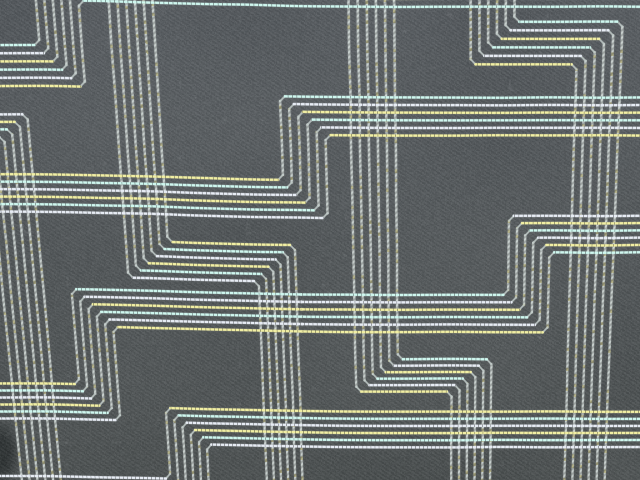
Write a WebGL 2 fragment shader that draws this pattern.

```glsl
#version 300 es
precision highp float;
// Charcoal twill cloth stitched with bundles of six stepped, crossing threads.
uniform vec2 u_resolution;
out vec4 fragColor;

float hash(vec2 p) {
  p = fract(p * vec2(0.1031, 0.1137));
  p += dot(p, p.yx + 33.33);
  return fract((p.x + p.y) * p.x * 7.31 + p.y * 13.7);
}

float noise(vec2 p) {
  vec2 i = floor(p), f = fract(p);
  f *= f * (3.0 - 2.0 * f);
  return mix(mix(hash(i), hash(i + vec2(1, 0)), f.x),
             mix(hash(i + vec2(0, 1)), hash(i + vec2(1, 1)), f.x), f.y);
}

float segment(vec2 p, vec2 a, vec2 b) {
  vec2 d = b - a;
  return length(p - a - d * clamp(dot(p - a, d) / dot(d, d), 0.0, 1.0));
}

// Distances to the runs, the riser and the cut corners of one step
vec3 stair(vec2 p, vec2 span, vec3 s) {
  float cut = 6.0, turn = sign(s.z - s.x) * cut;
  vec2 a = vec2(s.y - cut, s.x), b = vec2(s.y, s.x + turn);
  vec2 c = vec2(s.y, s.z - turn), d = vec2(s.y + cut, s.z);
  return vec3(min(segment(p, vec2(span.x, s.x), a), segment(p, d, vec2(span.y, s.z))),
              segment(p, b, c),
              min(segment(p, a, b), segment(p, c, d)));
}

float cover(float d, float halfWidth, float blur) {
  return 1.0 - smoothstep(halfWidth - blur, halfWidth + blur, d);
}

// Bright dashes across the cloth: yellow, aqua or lilac
vec3 dashColor(float x, float seed, int tint) {
  tint = tint % 3;
  vec3 c = tint == 0 ? vec3(0.91, 0.90, 0.62)
         : tint == 1 ? vec3(0.78, 0.93, 0.90) : vec3(0.87, 0.89, 0.92);
  float t = fract(x / 5.4 + hash(vec2(seed, 3.0)));
  float stitch = smoothstep(0.0, 0.2, t) * smoothstep(1.0, 0.8, t);
  return c * mix(0.68, 1.04, stitch);
}

// Pale twisted thread along the cloth, with slanted plies and tan flecks
vec3 twistColor(vec2 p, float seed) {
  float t = p.y / 12.0 + hash(vec2(seed, 9.0));
  float fleck = smoothstep(0.6, 0.75, fract(t)) * step(0.45, hash(vec2(floor(t), seed)));
  vec3 c = mix(vec3(0.79, 0.82, 0.81), vec3(0.72, 0.71, 0.55), fleck);
  return c * (0.92 + 0.12 * sin(t * 12.566 + p.x * 0.7));
}

// step0: level before, position of riser, level after; pitch: their offset per thread
void bundle(inout vec3 cloth, vec2 p, bool upright, vec2 span, vec3 step0, vec3 pitch, int tint) {
  vec2 q = upright ? p.yx : p;
  float blur = 0.75 * 576.0 / u_resolution.y;
  for (int i = 0; i < 6; i++) {
    vec3 s = step0 + pitch * float(i);
    vec3 d = stair(q, span, s);
    float seed = floor(step0.x + step0.y) + float(i) * 7.0;
    int k = upright ? 5 - i + tint : i + tint + (q.x > s.y ? 1 : 0);
    float across = upright ? d.y : d.x, along = upright ? d.x : d.y;
    cloth += 0.035 * cover(min(across, along), 2.4, 1.6);
    cloth = mix(cloth, twistColor(p, seed), 0.92 * cover(along, 1.55, blur));
    cloth = mix(cloth, vec3(0.76, 0.80, 0.79), 0.85 * cover(d.z, 1.1, blur));
    cloth = mix(cloth, dashColor(p.x, seed, k), cover(across, 1.5, blur));
  }
}

void main() {
  // Canvas is 576 units high, measured down from the top
  vec2 p = gl_FragCoord.xy / u_resolution.y * 576.0;
  p.y = 576.0 - p.y;

  // Twill ground with soft shading and lint
  float twill = sin(p.y * 1.3 - p.x * 0.85) * 0.016;
  float grain = (hash(floor(p / 1.5)) - 0.5) * 0.045;
  float shade = (noise(p / 150.0) - 0.5) * 0.045 + 0.015 - 0.04 * p.y / 576.0;
  vec3 cloth = vec3(0.338, 0.356, 0.372) + twill + grain + shade;
  cloth.b -= 0.014 * p.y / 576.0;
  cloth -= 0.12 * cover(length((p - vec2(0, 545)) / vec2(26, 45)), 0.7, 0.4);
  cloth += 0.06 * smoothstep(0.9, 1.0, noise(p / 9.0)) * noise(p / 2.5);

  // Slack in the fabric: narrowing downward, sagging rightward
  vec2 w = p;
  w.x = 530.0 + (p.x - 530.0) / (1.0 - 0.00018 * p.y);
  w.y -= 8.0 * smoothstep(0.0, 450.0, p.x);
  w += (vec2(noise(p / 60.0), noise(p / 60.0 + 70.0)) - 0.5) * 0.8;

  // Upright bundles
  vec2 full = vec2(-99, 999);
  bundle(cloth, w, true, full, vec3(-200, 182, -32), vec3(10.4, -9, 10.4), 2);
  bundle(cloth, w, true, full, vec3(130, 331, 296), vec3(10.6, -8.8, 9.6), 0);
  bundle(cloth, w, true, full, vec3(418, 462, 543), vec3(11, -7.8, 10.4), 1);
  bundle(cloth, w, true, full, vec3(565, 69, 694), vec3(10.5, -10.2, 10.8), 1);

  // Level bundles
  bundle(cloth, w, false, full, vec3(54, 43, -49), vec3(9.8, 10.2, 9.8), 1);
  bundle(cloth, w, false, full, vec3(209, 332, 109), vec3(9, 10.9, 9.1), 0);
  bundle(cloth, w, false, vec2(-99, 350), vec3(460, 56, 346), vec3(8.4, 10, 8.9), 0);
  bundle(cloth, w, false, vec2(350, 999), vec3(346, 615, 251), vec3(8.9, 10.4, 8.8), 1);
  bundle(cloth, w, false, full, vec3(571, 167, 486), vec3(9, 10.2, 8.5), 2);

  fragColor = vec4(clamp(cloth, 0.0, 1.0), 1.0);
}
```
